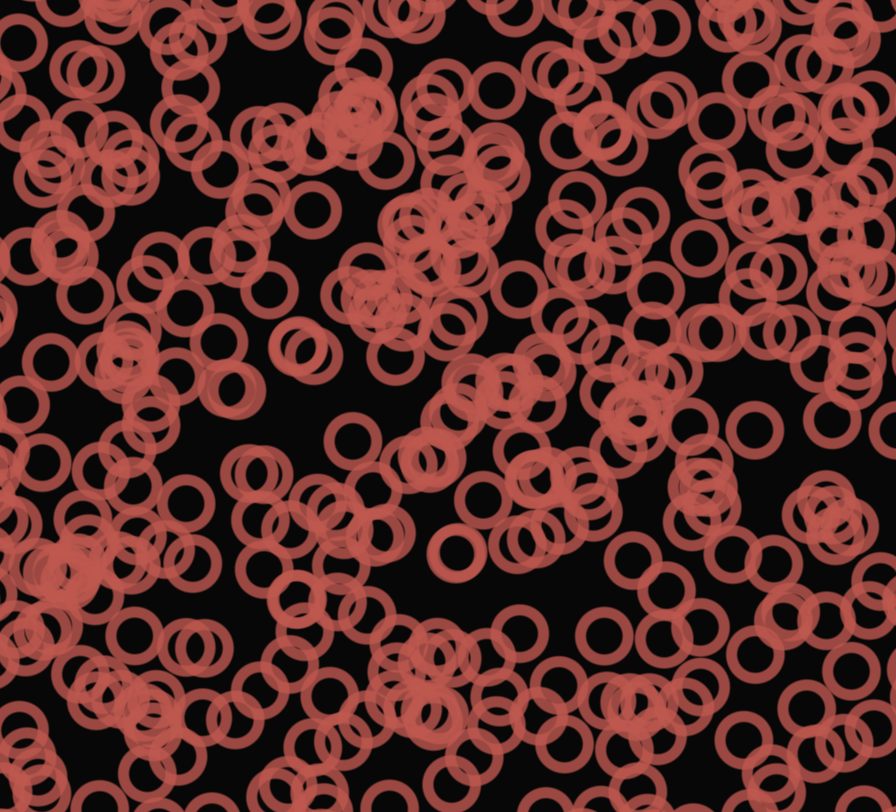
Reproduce this pattern procedurally as a Shadertoy shader.

```glsl
// Translucent coral rings scattered at random over a near-black ground.

const vec3 GROUND = vec3(0.027);
const vec3 CORAL = vec3(0.748, 0.346, 0.311);
const float OPACITY = 0.8;

// Lengths are fractions of the canvas height.
const float RING_RADIUS = 0.0293;
const float RING_HALF_WIDTH = 0.0068;
const float EDGE_SOFTNESS = 0.0017;
const float CELL_SIZE = 0.08;
const float RINGS_PER_CELL = 2.13;
const int MAX_RINGS = 9;

// Integer hash: three independent values in 0..1 for a cell and slot.
vec3 hash3(ivec2 cell, int slot) {
    uvec3 v = uvec3(ivec3(cell, slot) + 64) * 1664525u + 1013904223u;
    v.x += v.y * v.z;
    v.y += v.z * v.x;
    v.z += v.x * v.y;
    v ^= v >> 16u;
    v.x += v.y * v.z;
    v.y += v.z * v.x;
    v.z += v.x * v.y;
    return vec3(v >> 8u) / float(1 << 24);
}

// Poisson-distributed count, so that clumps and gaps arise naturally.
int poissonCount(float mean, float u) {
    float term = exp(-mean);
    float total = term;
    int count = 0;
    while (count < MAX_RINGS && u > total) {
        count++;
        term *= mean / float(count);
        total += term;
    }
    return count;
}

float ringDistance(vec2 p, float radius, float halfWidth) {
    return abs(length(p) - radius) - halfWidth;
}

// Share of the ground that still shows through all rings near p.
float ringTransmittance(vec2 p, float cellSize, float softness) {
    ivec2 home = ivec2(floor(p / cellSize));
    float transmittance = 1.0;
    for (int y = -1; y <= 1; y++) {
        for (int x = -1; x <= 1; x++) {
            ivec2 cell = home + ivec2(x, y);
            int count = poissonCount(RINGS_PER_CELL, hash3(cell, 0).z);
            for (int i = 1; i <= count; i++) {
                vec2 center = (vec2(cell) + hash3(cell, i).xy) * cellSize;
                float d = ringDistance(p - center, RING_RADIUS, RING_HALF_WIDTH);
                float cover = 1.0 - smoothstep(-softness, softness, d);
                transmittance *= 1.0 - OPACITY * cover;
            }
        }
    }
    return transmittance;
}

void mainImage(out vec4 fragColor, in vec2 fragCoord) {
    vec2 p = fragCoord / iResolution.y;
    float softness = max(EDGE_SOFTNESS, 0.7 / iResolution.y);
    float transmittance = ringTransmittance(p, CELL_SIZE, softness);
    fragColor = vec4(mix(CORAL, GROUND, transmittance), 1.0);
}
```
